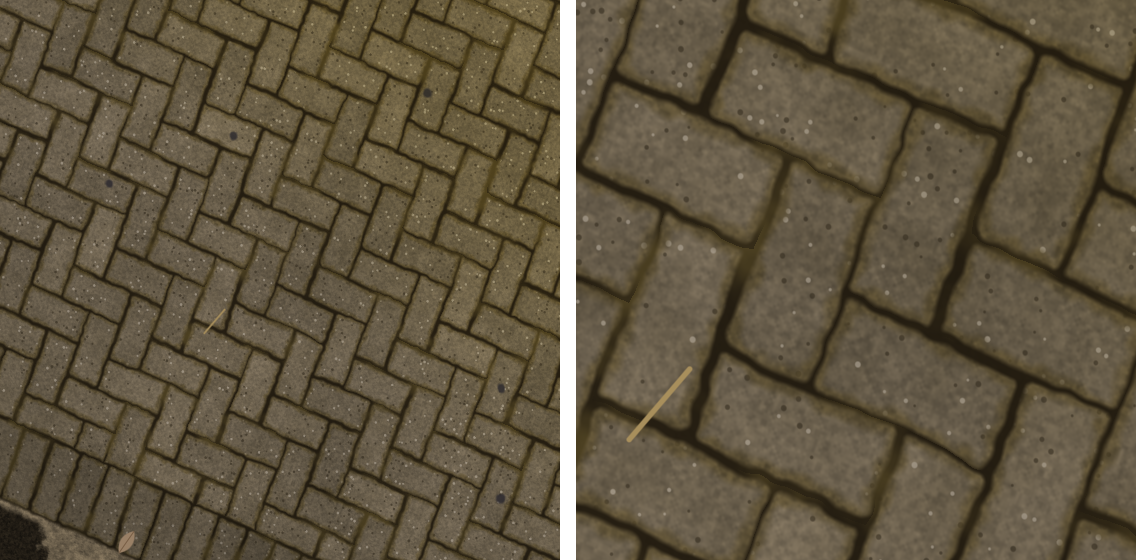
Left, the full canvas; right, a detail of the centre.
Write a Shadertoy shader that draws this texture.

```glsl
float hash(vec2 p) {
    return fract(sin(dot(p, vec2(127.1, 311.7))) * 43758.5453);
}

float noise(vec2 p) {
    vec2 i = floor(p), f = fract(p);
    f = f * f * (3.0 - 2.0 * f);
    return mix(mix(hash(i), hash(i + vec2(1, 0)), f.x),
               mix(hash(i + vec2(0, 1)), hash(i + vec2(1, 1)), f.x), f.y);
}

float fbm(vec2 p) {
    float sum = 0.0, amp = 0.5;
    for (int i = 0; i < 4; i++) {
        sum += amp * noise(p);
        p = p * 2.03 + 17.3;
        amp *= 0.5;
    }
    return sum / 0.94;
}

float roundedBox(vec2 p, vec2 halfSize, float radius) {
    vec2 e = abs(p) - halfSize + radius;
    return length(max(e, 0.0)) + min(max(e.x, e.y), 0.0) - radius;
}

float segment(vec2 p, vec2 a, vec2 b) {
    vec2 ab = b - a;
    return length(p - a - ab * clamp(dot(p - a, ab) / dot(ab, ab), 0.0, 1.0));
}

void mainImage(out vec4 fragColor, in vec2 fragCoord) {
    vec2 pos = fragCoord / iResolution.xy;
    float pixel = 1.0 / iResolution.y;

    // Paving space: one unit is a brick width, y runs down the slope
    mat2 paving = mat2(0.0537, -0.0244, -0.0212, -0.0570);
    vec2 p = inverse(paving) * (pos - vec2(0.4714, 0.603)) + vec2(1.0, 0.5);
    float aa = pixel / 0.058;
    vec2 flatP = p;
    p += 0.07 * (vec2(noise(p * 1.3), noise(p * 1.3 + 40.0)) - 0.5);
    p += 0.05 * (vec2(noise(p * 6.0), noise(p * 6.0 + 70.0)) - 0.5);

    // Herringbone: each diagonal of cells cycles through two flat and two upright halves
    vec2 cell = floor(p);
    float k = mod(cell.x + cell.y, 4.0);
    bool lying = k < 2.0;
    vec2 origin = cell - (lying ? vec2(k, 0.0) : vec2(0.0, k - 2.0));
    vec2 halfSize = lying ? vec2(1.0, 0.5) : vec2(0.5, 1.0);

    // Edging course of upright bricks
    bool edging = p.y > 8.9;
    if (edging) {
        origin = vec2(floor((p.x + 0.82) / 0.92) * 0.92 - 0.82, 8.9);
        halfSize = vec2(0.46, 1.1);
    }

    // Small shift and turn of each brick
    vec2 id = floor(origin * 10.0 + 0.5);
    float tone = hash(id + 3.7);
    vec2 q = p - origin - halfSize;
    q += 0.05 * (vec2(hash(id), hash(id + 9.1)) - 0.5);
    float turn = 0.035 * (hash(id + 5.3) - 0.5);
    q += turn * vec2(-q.y, q.x);
    float d = roundedBox(q, halfSize - 0.04, 0.07);
    if (!edging) d = max(d, p.y - 8.86);

    // Stone face: mottling, grit and pale chips
    float mottle = fbm(p * 2.2 + id);
    float grit = noise(flatP * 16.0) + 0.6 * noise(flatP * 31.0) - 0.8;
    vec3 color = mix(vec3(0.365, 0.325, 0.255), vec3(0.45, 0.405, 0.335), mottle);
    color *= 0.94 + 0.12 * tone + 0.2 * grit;
    vec2 chipCell = floor(flatP * 9.0);
    vec2 chip = fract(flatP * 9.0) - 0.3 - 0.4 * vec2(hash(chipCell), hash(chipCell + 2.0));
    float chipSize = 0.12 + 0.16 * hash(chipCell + 8.0);
    float chipMask = 1.0 - smoothstep(chipSize - 0.1, chipSize + 9.0 * aa, length(chip));
    float chipKind = hash(chipCell + 31.0);
    color = mix(color, vec3(0.64, 0.60, 0.54), 0.75 * chipMask * step(0.94, chipKind));
    color = mix(color, vec3(0.20, 0.17, 0.12), 0.6 * chipMask * step(chipKind, 0.07));

    // Occasional dark blot on a brick
    vec2 blot = q - 0.5 * (vec2(hash(id + 6.0), hash(id + 7.0)) - 0.5);
    float blotMask = 1.0 - smoothstep(0.08, 0.17, length(blot) + 0.08 * (mottle - 0.5));
    color = mix(color, vec3(0.17, 0.16, 0.18), 0.85 * blotMask * step(0.96, hash(id + 12.0)));

    // Mossy rims and dark soil in the joints
    float wear = fbm(flatP * 1.1 + 25.0);
    float rim = smoothstep(-0.15, -0.02, d + 0.09 * (noise(flatP * 7.0) - 0.5));
    color = mix(color, vec3(0.36, 0.305, 0.175) * (0.9 + 0.25 * grit), 0.7 * rim);
    float lowerSide = smoothstep(-0.2, 0.1, q.y - halfSize.y + 0.15);
    vec3 soil = mix(vec3(0.12, 0.095, 0.055), vec3(0.28, 0.235, 0.12),
                    smoothstep(0.4, 0.75, wear) * (1.0 - 0.6 * lowerSide));
    float gap = 0.035 + 0.03 * smoothstep(0.25, 0.0, length(pos - vec2(0.95, 0.73)));
    float joint = smoothstep(-gap - 0.5 * aa, 0.02 + 0.5 * aa, d + 0.03 * (wear - 0.5));
    color = mix(color, soil, 0.92 * joint);

    // Concrete and bare earth beyond the edging
    float outside = smoothstep(11.05, 11.15 + aa, p.y);
    float earth = 1.0 - smoothstep(0.07, 0.085, pos.x + 0.04 * (fbm(flatP * 3.0) - 0.5));
    earth *= smoothstep(11.2, 11.4, p.y);
    vec3 concrete = vec3(0.44, 0.39, 0.31) * (0.65 + 0.6 * fbm(flatP * 4.0) + 0.25 * grit);
    vec3 ground = mix(concrete, vec3(0.13, 0.11, 0.08) * (1.0 + 0.6 * grit), earth);
    color = mix(color, ground, outside);

    // Uneven light: olive toward the upper right, darker at the edging
    float olive = smoothstep(0.9, 1.7, pos.x + pos.y);
    color *= mix(vec3(1.0), vec3(1.10, 1.08, 0.90), olive);
    color *= 0.92 + 0.16 * fbm(pos * 5.0);
    color *= 1.0 - 0.14 * smoothstep(8.6, 9.2, p.y) * (1.0 - outside);

    // Stray straw and a dry leaf
    float straw = segment(pos, vec2(0.365, 0.405), vec2(0.401, 0.447)) - 0.0016;
    color = mix(color, vec3(0.66, 0.56, 0.36), 1.0 - smoothstep(-pixel, pixel, straw));
    vec2 leafPos = mat2(0.82, 0.57, -0.57, 0.82) * (pos - vec2(0.226, 0.032));
    float leaf = abs(leafPos.x) - 0.011 * (1.0 - pow(leafPos.y / 0.024, 2.0));
    vec3 leafColor = vec3(0.60, 0.50, 0.40) - 0.12 * smoothstep(0.002, 0.0, abs(leafPos.x));
    color = mix(color, leafColor, 1.0 - smoothstep(-pixel, pixel, leaf));

    fragColor = vec4(clamp(color, 0.0, 1.0), 1.0);
}
```
